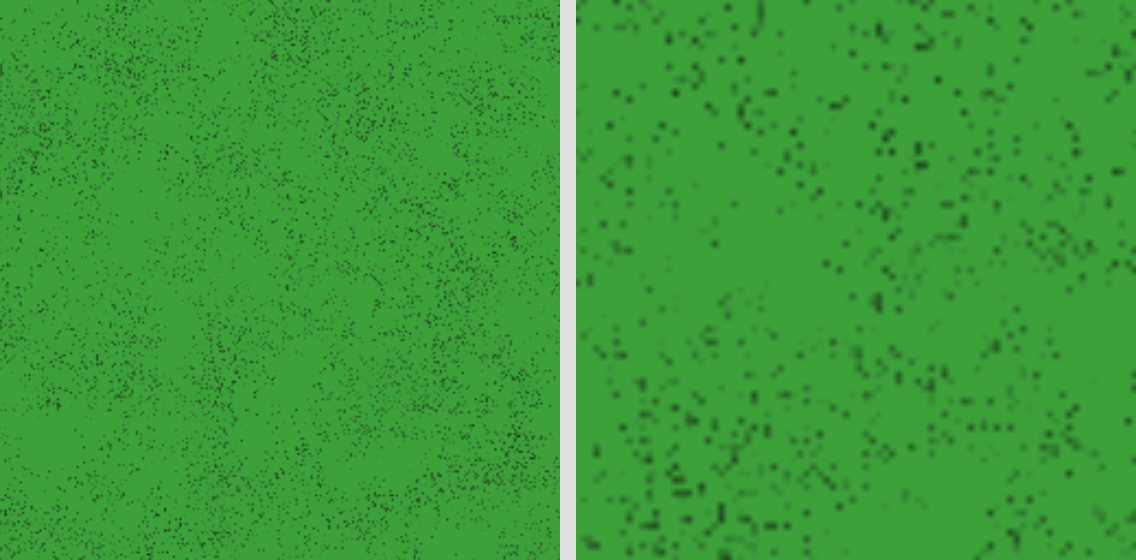
Left: the whole. Right: its middle third, enlarged.
Write a Shadertoy shader that draws this texture.

```glsl
// Flat green turf sprinkled with tiny soft dark grains.
// Grains sit on a fine lattice, blended bilinearly; slow noise
// gathers them into loose clusters and varies their darkness.

const vec3 TURF_GREEN = vec3(0.239, 0.632, 0.229);
const float LATTICE = 256.0;       // grain sites across the canvas
const float GRAIN_DENSITY = 0.12;  // mean share of occupied sites

float hash(vec2 p, float seed) {
    vec3 q = fract(vec3(p.xyx) * 0.1031 + seed * 0.173);
    q += dot(q, q.yzx + 33.33);
    return fract((q.x + q.y) * q.z);
}

float valueNoise(vec2 p, float seed) {
    vec2 cell = floor(p);
    vec2 f = fract(p);
    f = f * f * (3.0 - 2.0 * f);
    float low = mix(hash(cell, seed), hash(cell + vec2(1, 0), seed), f.x);
    float high = mix(hash(cell + vec2(0, 1), seed), hash(cell + vec2(1, 1), seed), f.x);
    return mix(low, high, f.y);
}

// Likelihood that a site holds a grain: broad patches plus small clumps
float grainChance(vec2 uv, float density) {
    float patches = 0.55 * valueNoise(uv * 13.0, 1.0) + 0.45 * valueNoise(uv * 37.0, 2.0);
    return 2.0 * density * smoothstep(0.18, 0.82, patches);
}

// Darkness of the grain at one lattice site, zero where the site is empty
float grainAt(vec2 site, float density) {
    vec2 uv = site / LATTICE;
    float present = step(hash(site, 3.0), grainChance(uv, density));
    float darkness = 0.08 + 0.46 * pow(hash(site, 4.0), 1.3);
    return present * darkness * mix(0.75, 1.25, valueNoise(uv * 10.0, 5.0));
}

// Bilinear blend of the four surrounding sites gives soft diamond grains
float grainLayer(vec2 uv, float density) {
    vec2 p = uv * LATTICE - 0.5;
    vec2 site = floor(p);
    vec2 f = p - site;
    float low = mix(grainAt(site, density), grainAt(site + vec2(1, 0), density), f.x);
    float high = mix(grainAt(site + vec2(0, 1), density), grainAt(site + vec2(1, 1), density), f.x);
    return mix(low, high, f.y);
}

void mainImage(out vec4 fragColor, in vec2 fragCoord) {
    vec2 uv = fragCoord / iResolution.y;
    float shade = grainLayer(uv, GRAIN_DENSITY);
    fragColor = vec4(TURF_GREEN * (1.0 - shade), 1.0);
}
```
